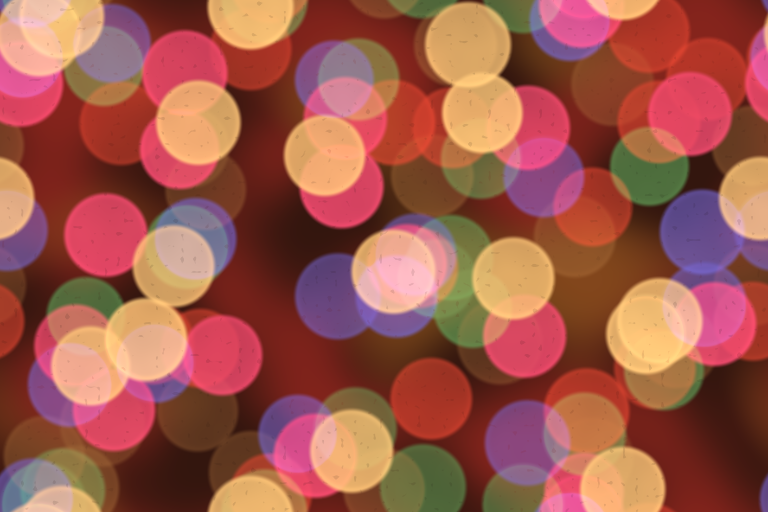
Write a Shadertoy shader that draws this background.

```glsl
#define DISKS 102
#define RADIUS 0.081
#define EDGE 0.0055
#define JITTER 0.26
#define RIM 0.07
#define OVERLAP_GAIN 0.10
#define DUST 0.10
#define SHADE vec3(0.20, 0.085, 0.055)
#define EMBER vec3(0.52, 0.14, 0.11)
#define AMBER vec3(0.52, 0.32, 0.11)

// Tint and opacity of each family of lights, faintest first
const vec4 LIGHTS[6] = vec4[6](
    vec4(0.56, 0.37, 0.20, 0.50),   // brown
    vec4(0.78, 0.24, 0.17, 0.70),   // red
    vec4(0.31, 0.51, 0.28, 0.80),   // green
    vec4(0.38, 0.33, 0.67, 0.80),   // blue
    vec4(0.85, 0.26, 0.39, 0.95),   // pink
    vec4(0.88, 0.69, 0.42, 0.95));  // cream

vec3 hash3(vec2 p) {
    vec3 q = fract(p.xyx * vec3(0.1031, 0.1030, 0.0973));
    q += dot(q, q.yxz + 33.33);
    return fract((q.xxy + q.yzz) * q.zyx);
}

float cornerSlope(vec2 cell, vec2 offset, vec2 period) {
    float angle = 6.28318 * hash3(mod(cell, period) + 7.0).x;
    return dot(vec2(cos(angle), sin(angle)), offset);
}

// Gradient noise that wraps after a whole number of cells
float wrapNoise(vec2 uv, vec2 period) {
    vec2 p = uv * period, cell = floor(p), f = p - cell;
    vec2 w = f * f * f * (f * (f * 6.0 - 15.0) + 10.0);
    vec2 e = vec2(1.0, 0.0);
    float low = mix(cornerSlope(cell, f, period),
                    cornerSlope(cell + e.xy, f - e.xy, period), w.x);
    float high = mix(cornerSlope(cell + e.yx, f - e.yx, period),
                     cornerSlope(cell + e.xx, f - e.xx, period), w.x);
    return mix(low, high, w.y);
}

void mainImage(out vec4 fragColor, in vec2 fragCoord) {
    vec2 uv = fragCoord / iResolution.xy;
    vec2 canvas = vec2(iResolution.x / iResolution.y, 1.0);

    // Dark, slowly varying backdrop
    float ember = smoothstep(-0.40, 0.45, wrapNoise(uv, vec2(6.0, 4.0)));
    float amber = smoothstep(0.0, 0.5, wrapNoise(uv + 0.37, vec2(5.0, 3.0)));
    vec3 color = mix(mix(SHADE, EMBER, ember), AMBER, 0.75 * amber);

    // Lens dust and mottling seen inside the disks
    float dust = smoothstep(0.34, 0.50, wrapNoise(uv, vec2(120.0, 80.0)));
    float mottle = wrapNoise(uv, vec2(24.0, 16.0));
    float surface = 1.0 + 0.04 * mottle - DUST * dust;

    // Overlapping out-of-focus lights
    float soft = max(EDGE, 1.2 / iResolution.y);
    for (int i = 0; i < DISKS; i++) {
        float id = float(i);
        vec3 rnd = hash3(vec2(id, 17.0));
        vec2 center = fract(id * vec2(0.7549, 0.5698) + JITTER * (rnd.xy - 0.5));
        vec2 delta = uv - center;
        delta = (delta - round(delta)) * canvas;

        float radius = RADIUS * mix(0.95, 1.04, rnd.x);
        float dist = length(delta) - radius;
        if (dist > soft) continue;

        vec4 light = LIGHTS[i * 6 / DISKS];
        float opacity = light.a * mix(mix(0.5, 0.9, light.a), 1.0, rnd.z);
        float inside = 1.0 - smoothstep(-soft, soft, dist);
        float rimPos = (dist + soft) / soft;
        float glow = 1.0 + RIM * exp(-rimPos * rimPos) - 0.05 * delta.y / radius;

        vec3 tint = light.rgb * surface * glow;
        vec3 blend = max(color, tint) + OVERLAP_GAIN * min(color, tint);
        color = mix(color, blend, opacity * inside);
    }

    fragColor = vec4(min(color, 1.0), 1.0);
}
```
